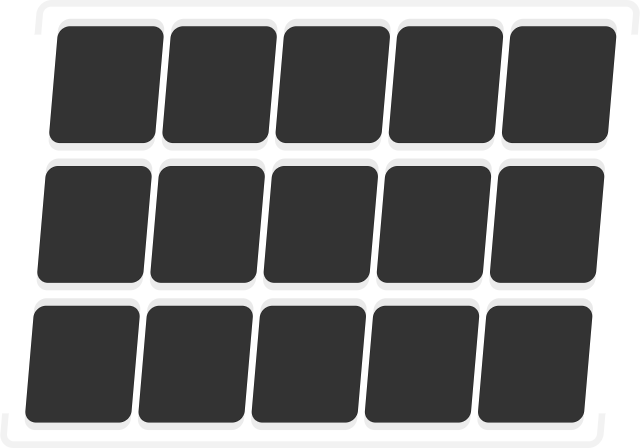
Give the GLSL for this pattern, as a WebGL 1 fragment shader.

```glsl
precision mediump float;

uniform vec2 u_resolution;

// Lengths are in layout units; the canvas spans CANVAS of them.
const vec2 CANVAS = vec2(768.0, 537.0);
const float SLANT = 0.0857;
const vec2 GRID_COUNT = vec2(5.0, 3.0);
const vec2 GRID_PITCH = vec2(135.8, 167.5);
const vec2 GRID_OFFSET = vec2(1.0, -0.5);
const vec2 TILE_HALF = vec2(63.7, 70.0);
const float TILE_RADIUS = 14.0;
const float RIM_WIDTH = 0.7;
const float SHADOW_SHIFT = 9.0;
const vec2 FRAME_HALF = vec2(362.0, 268.5);
const float FRAME_RADIUS = 17.0;
const float FRAME_WIDTH = 8.0;
const float FRAME_OPENING = 227.0;

const vec3 PAPER = vec3(1.0);
const vec3 TILE = vec3(0.2);
const vec3 RIM = vec3(0.15);
const vec3 SHADOW_TOP = vec3(0.915);
const vec3 SHADOW_BOTTOM = vec3(0.925);
const vec3 FRAME = vec3(0.95);

float roundedBox(vec2 p, vec2 halfSize, float radius) {
  vec2 d = abs(p) - halfSize + radius;
  return length(max(d, 0.0)) + min(max(d.x, d.y), 0.0) - radius;
}

// Coverage of the inside of a distance field, softened over one pixel.
float coverage(float dist, float pixel) {
  return clamp(0.5 - dist / pixel, 0.0, 1.0);
}

// Offset from the centre of the nearest tile in the finite grid.
vec2 nearestTile(vec2 p) {
  vec2 last = 0.5 * (GRID_COUNT - 1.0);
  vec2 cell = clamp(floor(p / GRID_PITCH + 0.5), -last, last);
  return p - cell * GRID_PITCH;
}

void main() {
  float pixel = CANVAS.y / u_resolution.y;
  vec2 p = (gl_FragCoord.xy / u_resolution - 0.5) * CANVAS;
  p.x -= SLANT * p.y;
  vec3 color = PAPER;

  // Outline left open along the middle of both sides
  float outer = roundedBox(p, FRAME_HALF, FRAME_RADIUS);
  float frame = max(outer, -outer - FRAME_WIDTH);
  frame = max(frame, FRAME_OPENING - abs(p.y));
  color = mix(color, FRAME, coverage(frame, pixel));

  // Pale copies showing above and below each tile
  vec2 q = nearestTile(p - GRID_OFFSET);
  vec2 shift = vec2(0.0, q.y > 0.0 ? SHADOW_SHIFT : -SHADOW_SHIFT);
  float shadow = roundedBox(q - shift, TILE_HALF, TILE_RADIUS);
  vec3 shadowColor = q.y > 0.0 ? SHADOW_TOP : SHADOW_BOTTOM;
  color = mix(color, shadowColor, coverage(shadow, pixel));

  // Dark tile with a thin, darker rim
  float tile = roundedBox(q, TILE_HALF, TILE_RADIUS);
  vec3 tileColor = mix(RIM, TILE, coverage(tile + RIM_WIDTH, pixel));
  color = mix(color, tileColor, coverage(tile, pixel));

  gl_FragColor = vec4(color, 1.0);
}
```
